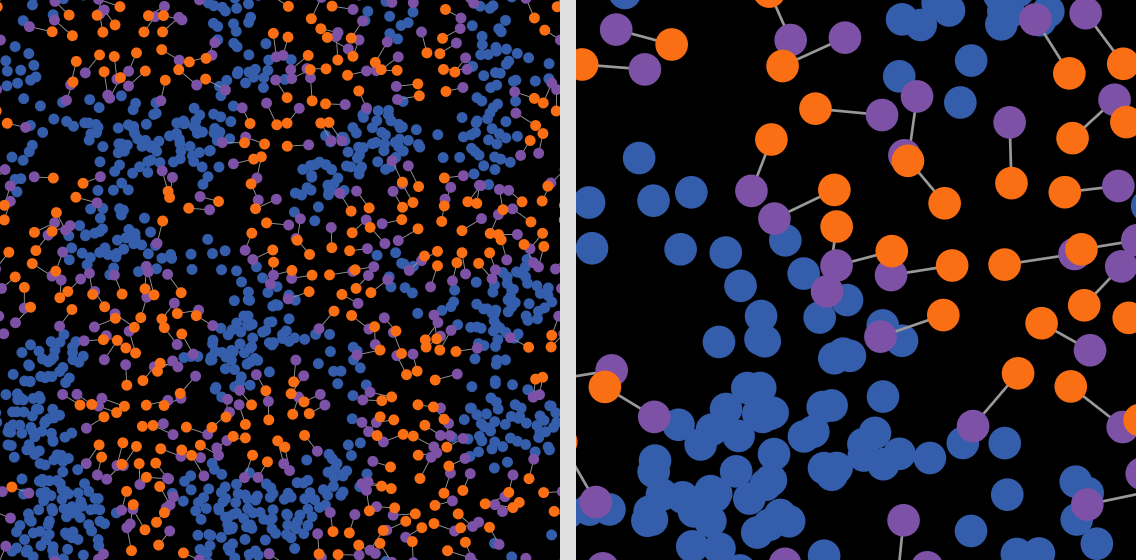
Left: the whole. Right: its middle third, enlarged.
Give the GLSL for this pattern, as a WebGL 2 fragment shader.

```glsl
#version 300 es
precision highp float;
precision highp int;

// Tiling scatter of blue dots clustered on the hills of a wrapped noise field,
// with orange-purple dumbbells in its valleys, purple ends pointing uphill.
// Dots sit in jittered wrapped grids; each layer keeps its nearest distance.

uniform vec2 u_resolution;
out vec4 fragColor;

const vec3 BACKGROUND = vec3(0.0);
const vec3 BLUE = vec3(0.205, 0.365, 0.67);
const vec3 PURPLE = vec3(0.49, 0.32, 0.65);
const vec3 ORANGE = vec3(0.98, 0.43, 0.08);
const vec3 GREY = vec3(0.6);

const int FIELD_CELLS = 6;
const int BLUE_CELLS = 30;
const int PAIR_CELLS = 26;
const int BLUE_PER_CELL = 4;

const float DOT_RADIUS = 0.0097;
const float LINE_HALF_WIDTH = 0.0008;
const float BLUE_LEVEL = 0.04;   // field height where blue dots begin
const float BLUE_STEP = 0.1;     // extra height for each further dot per cell
const float PAIR_LEVEL = -0.05;  // field height below which pairs appear

// Three random values in 0..1 for a cell of a grid that wraps after count cells
vec3 hash3(ivec2 cell, int count, int seed) {
    uvec3 v = uvec3(ivec3((cell + count) % count, seed));
    v = v * 1664525u + 1013904223u;
    v.x += v.y * v.z; v.y += v.z * v.x; v.z += v.x * v.y;
    v ^= v >> 16u;
    v.x += v.y * v.z; v.y += v.z * v.x; v.z += v.x * v.y;
    return vec3(v >> 8u) / 16777216.0;
}

vec2 direction(float angle) {
    return vec2(cos(angle), sin(angle));
}

float cornerSlope(ivec2 cell, ivec2 corner, vec2 local) {
    float angle = 6.28319 * hash3(cell + corner, FIELD_CELLS, 7).x;
    return dot(direction(angle), local - vec2(corner));
}

// Gradient noise that wraps over the unit square
float field(vec2 p) {
    vec2 q = p * float(FIELD_CELLS);
    ivec2 cell = ivec2(floor(q));
    vec2 f = fract(q);
    vec2 w = f * f * f * (f * (f * 6.0 - 15.0) + 10.0);
    float low = mix(cornerSlope(cell, ivec2(0, 0), f), cornerSlope(cell, ivec2(1, 0), f), w.x);
    float high = mix(cornerSlope(cell, ivec2(0, 1), f), cornerSlope(cell, ivec2(1, 1), f), w.x);
    return mix(low, high, w.y);
}

float uphillAngle(vec2 p, float height) {
    const float e = 0.01;
    float dx = field(p + vec2(e, 0.0)) - height;
    float dy = field(p + vec2(0.0, e)) - height;
    return atan(dy, dx + 1e-6);
}

float segmentDistance(vec2 p, vec2 a, vec2 b) {
    vec2 ab = b - a;
    return length(p - a - ab * clamp(dot(p - a, ab) / dot(ab, ab), 0.0, 1.0));
}

// Distance to the nearest blue dot centre; hills hold more dots per cell
float blueDistance(vec2 p) {
    ivec2 home = ivec2(floor(p * float(BLUE_CELLS)));
    float nearest = 1.0;
    for (int y = -1; y <= 1; y++)
    for (int x = -1; x <= 1; x++)
    for (int k = 0; k < BLUE_PER_CELL; k++) {
        ivec2 cell = home + ivec2(x, y);
        vec2 jitter = mix(vec2(0.05), vec2(0.95), hash3(cell, BLUE_CELLS, 20 + k).xy);
        vec2 center = (vec2(cell) + jitter) / float(BLUE_CELLS);
        if (field(center) > BLUE_LEVEL + BLUE_STEP * float(k))
            nearest = min(nearest, distance(p, center));
    }
    return nearest;
}

// Nearest distances to the orange ends, purple ends and links of the pairs
vec3 pairDistances(vec2 p) {
    ivec2 home = ivec2(floor(p * float(PAIR_CELLS)));
    vec3 nearest = vec3(1.0);
    for (int y = -2; y <= 2; y++)
    for (int x = -2; x <= 2; x++) {
        ivec2 cell = home + ivec2(x, y);
        vec2 jitter = mix(vec2(0.1), vec2(0.9), hash3(cell, PAIR_CELLS, 40).xy);
        vec2 head = (vec2(cell) + jitter) / float(PAIR_CELLS);
        float height = field(head);
        if (height > PAIR_LEVEL) continue;
        vec3 rnd = hash3(cell, PAIR_CELLS, 41);
        float angle = uphillAngle(head, height) + (rnd.x + rnd.y - 1.0) * 1.1;
        vec2 tail = head + direction(angle) * mix(0.031, 0.043, rnd.z);
        nearest = min(nearest, vec3(distance(p, head), distance(p, tail),
                                    segmentDistance(p, head, tail)));
    }
    return nearest;
}

// Coverage of a shape of the given radius, softened over one pixel
float coverage(float dist, float radius, float pixel) {
    return clamp((radius - dist) / pixel + 0.5, 0.0, 1.0);
}

void main() {
    vec2 p = gl_FragCoord.xy / u_resolution;
    float pixel = 1.0 / min(u_resolution.x, u_resolution.y);
    vec3 pairs = pairDistances(p);

    vec3 color = mix(BACKGROUND, BLUE, coverage(blueDistance(p), DOT_RADIUS, pixel));
    color = mix(color, GREY, coverage(pairs.z, LINE_HALF_WIDTH, pixel));
    color = mix(color, PURPLE, coverage(pairs.y, DOT_RADIUS, pixel));
    color = mix(color, ORANGE, coverage(pairs.x, DOT_RADIUS, pixel));
    fragColor = vec4(color, 1.0);
}
```
